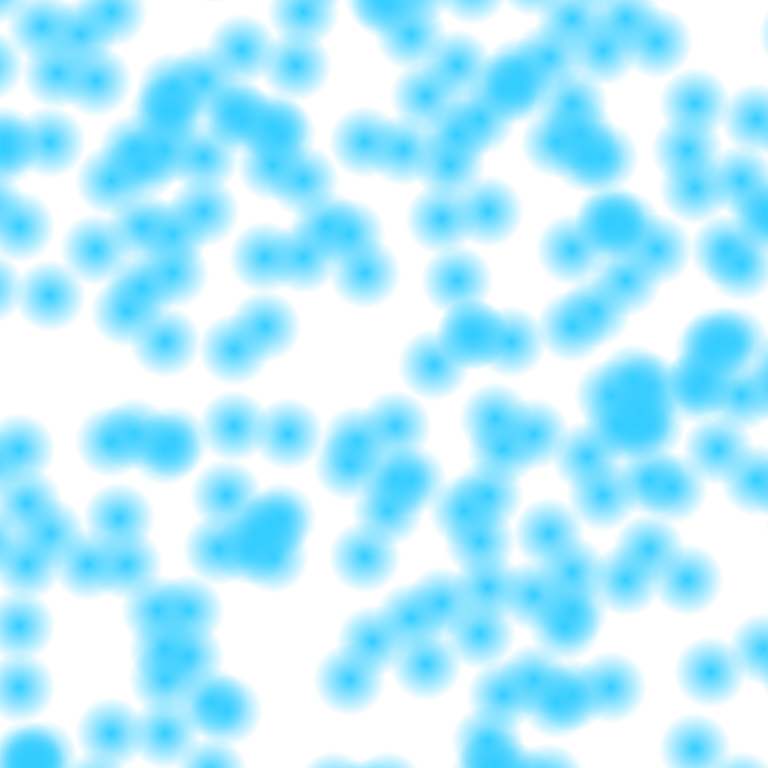
This pattern is drawn by a three.js fragment shader. Its source:

```glsl
// Soft sky-blue dots scattered at random over white, overlapping into clumps.
// Each grid cell holds a random number of dots; every dot fades linearly from
// its centre, and overlaps are layered like translucent paint.

varying vec2 vUv;

const float CELLS = 10.0;      // grid cells across the canvas
const int CANDIDATES = 5;      // possible dots per cell

// Three random values from a cell and a dot index
vec3 hash3(vec3 p) {
  p = fract(p * vec3(0.1031, 0.1030, 0.0973));
  p += dot(p, p.yxz + 33.33);
  return fract((p.xxy + p.yxx) * p.zyx);
}

// Share of white left uncovered by all dots near a point
float uncovered(vec2 uv) {
  vec2 grid = uv * CELLS;
  vec2 home = floor(grid);
  float clear = 1.0;

  for (int y = -1; y <= 1; y++) {
    for (int x = -1; x <= 1; x++) {
      vec2 cell = home + vec2(float(x), float(y));
      for (int i = 0; i < CANDIDATES; i++) {
        vec3 rnd = hash3(vec3(cell + 17.0, float(i) * 7.0 + 3.0));

        // Centres sit on a fine lattice, so some dots line up or coincide
        vec2 centre = cell + (floor(rnd.xy * 10.0) + 0.5) / 10.0;
        float opacity = max(0.0, 1.0 - distance(grid, centre) / 0.475);
        clear *= 1.0 - opacity * step(rnd.z, 0.345);
      }
    }
  }
  return clear;
}

void main() {
  vec3 skyBlue = vec3(0.2, 0.8, 1.0);
  gl_FragColor = vec4(mix(skyBlue, vec3(1.0), uncovered(vUv)), 1.0);
}
```
